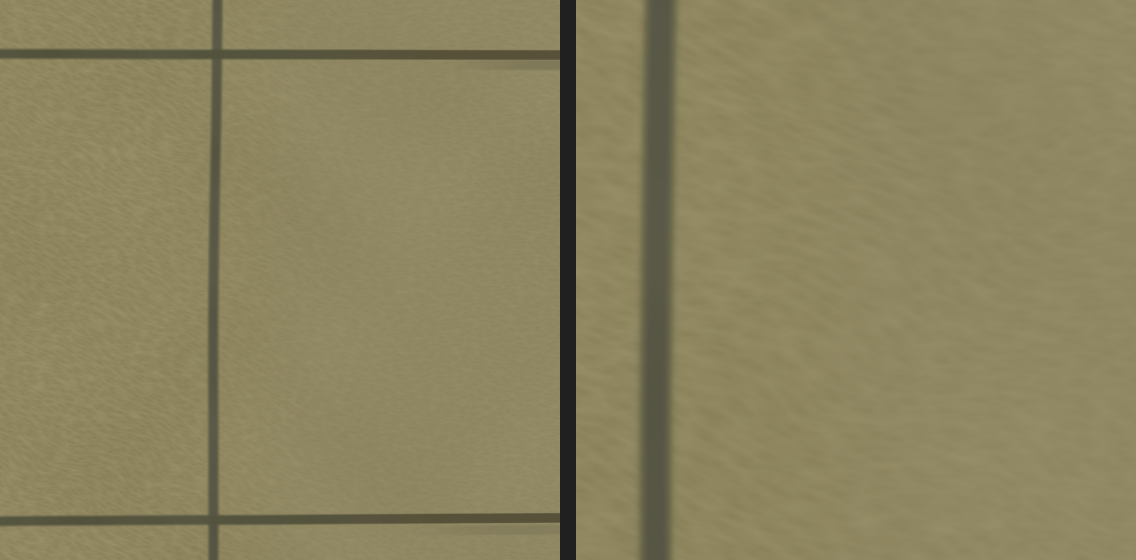
Left, the full canvas; right, a detail of the centre.
Give the GLSL for this texture, as a three.js fragment shader.

```glsl
// Olive tiled wall: one large tile framed by dark, slightly crooked joints.
// Joints are soft bands repeated per row and column; the brushed surface is
// stretched cellular noise bent by sines, with faint smears under the rows.

varying vec2 vUv;

const vec3 OLIVE = vec3(0.563, 0.530, 0.381);
const vec3 JOINT_GREEN = vec3(0.325, 0.325, 0.240);
const vec3 JOINT_BROWN = vec3(0.340, 0.310, 0.220);
const vec3 JOINT_GREY = vec3(0.345, 0.340, 0.272);
const vec3 SMEAR = vec3(0.485, 0.457, 0.335);

const vec2 TILE = vec2(0.840, 0.8345);
const vec2 FIRST_JOINT = vec2(0.381, 0.0692);

vec2 hash2(vec2 p) {
  vec3 q = fract(p.xyx * vec3(0.1031, 0.1030, 0.0973));
  q += dot(q, q.yzx + 33.33);
  return fract((q.xx + q.yz) * q.zy);
}

// Distance to the nearest scattered point
float cellular(vec2 p) {
  vec2 cell = floor(p);
  vec2 f = p - cell;
  float nearest = 2.0;
  for (int j = -1; j <= 1; j++) {
    for (int i = -1; i <= 1; i++) {
      vec2 o = vec2(float(i), float(j));
      vec2 d = o + hash2(cell + o + 57.0) - f;
      nearest = min(nearest, dot(d, d));
    }
  }
  return sqrt(nearest);
}

// Short strokes along an angle, centred near zero
float strokes(vec2 p, float angle, vec2 density) {
  float c = cos(angle);
  float s = sin(angle);
  vec2 q = vec2(c * p.x + s * p.y, c * p.y - s * p.x);
  return cellular(q * density) - 0.47;
}

// Slow wavering from layered sines
float waver(float t, float seed) {
  return 0.6 * sin(t * 9.0 + seed) + 0.3 * sin(t * 23.0 + seed * 2.3)
       + 0.1 * sin(t * 61.0 + seed * 4.1);
}

// Soft band of a given half width around zero
float band(float d, float halfWidth, float softness) {
  return 1.0 - smoothstep(halfWidth - softness, halfWidth + softness, abs(d));
}

// Brushed tile surface, calmer and flatter toward the right
vec3 tileSurface(vec2 p, float calm) {
  vec2 bend = vec2(sin(p.y * 31.0 + 2.0 * sin(p.x * 17.0)),
                   sin(p.x * 27.0 + 2.0 * sin(p.y * 21.0)));
  vec2 q = p + 0.005 * bend;
  float slanted = strokes(q, -0.45, vec2(38.0, 120.0))
                + 0.7 * strokes(q + 3.7, -0.25, vec2(70.0, 210.0));
  float level = strokes(q + 1.9, -0.08, vec2(55.0, 150.0))
              + 0.6 * strokes(q + 5.3, 0.12, vec2(95.0, 230.0));
  float grain = mix(slanted * 0.042, level * 0.024, calm);
  float blotch = 0.004 * sin(p.x * 13.0 + 2.0 * sin(p.y * 8.0))
               + 0.003 * sin(p.y * 19.0 + 2.0 * sin(p.x * 11.0));
  vec3 tint = mix(vec3(0.002, 0.0, -0.003), vec3(0.002, 0.005, 0.009), calm);
  return OLIVE + tint + grain + blotch;
}

void main() {
  vec2 p = vUv;
  float calm = smoothstep(0.2, 0.9, p.x);
  vec3 color = tileSurface(p, calm);

  // Nearest row joint, each with its own tilt
  float row = floor((p.y - FIRST_JOINT.y) / TILE.y + 0.5);
  float tilt = mix(0.0060, -0.0020, row);
  float rowY = FIRST_JOINT.y + row * TILE.y + tilt * p.x;
  float across = p.y - rowY - 0.0005 * waver(p.x, row * 2.0) * (1.0 - calm);

  // Nearest column joint, leaning right at the top
  float column = floor((p.x - FIRST_JOINT.x) / TILE.x + 0.5);
  float lean = 0.0075 * smoothstep(0.4, 1.05, p.y);
  float columnX = FIRST_JOINT.x + column * TILE.x + lean;
  float along = p.x - columnX - 0.0004 * waver(p.y, 1.0);

  // Faint smears below the row joints at the right
  float smearStart = mix(0.70, 0.77, row);
  float smearFade = smoothstep(smearStart, smearStart + 0.19, p.x);
  float smear = band(across + mix(0.021, 0.018, row), 0.0085, 0.0025);
  color = mix(color, SMEAR, smear * smearFade * mix(0.55, 0.8, row));

  // Column joint: grey core with a soft greenish fringe
  float wear = 0.012 * waver(p.y * 2.0, 4.0);
  float fringe = band(along, 0.0100, 0.0040);
  float core = band(along, 0.0075, 0.0040);
  color = mix(color, vec3(0.41, 0.41, 0.275), fringe * 0.75);
  color = mix(color, JOINT_GREY + wear, core);

  // Row joints: green and soft at the left, brown and crisp at the right
  float rowSoftness = mix(0.0036, 0.0016, calm);
  float rowMask = band(across, 0.0086, rowSoftness);
  vec3 rowColor = mix(JOINT_GREEN, JOINT_BROWN, smoothstep(0.4, 0.9, p.x));
  rowColor += 0.012 * waver(p.x * 2.0, row + 2.0) * (1.0 - calm);
  color = mix(color, rowColor, rowMask * 0.97);

  gl_FragColor = vec4(color, 1.0);
}
```
